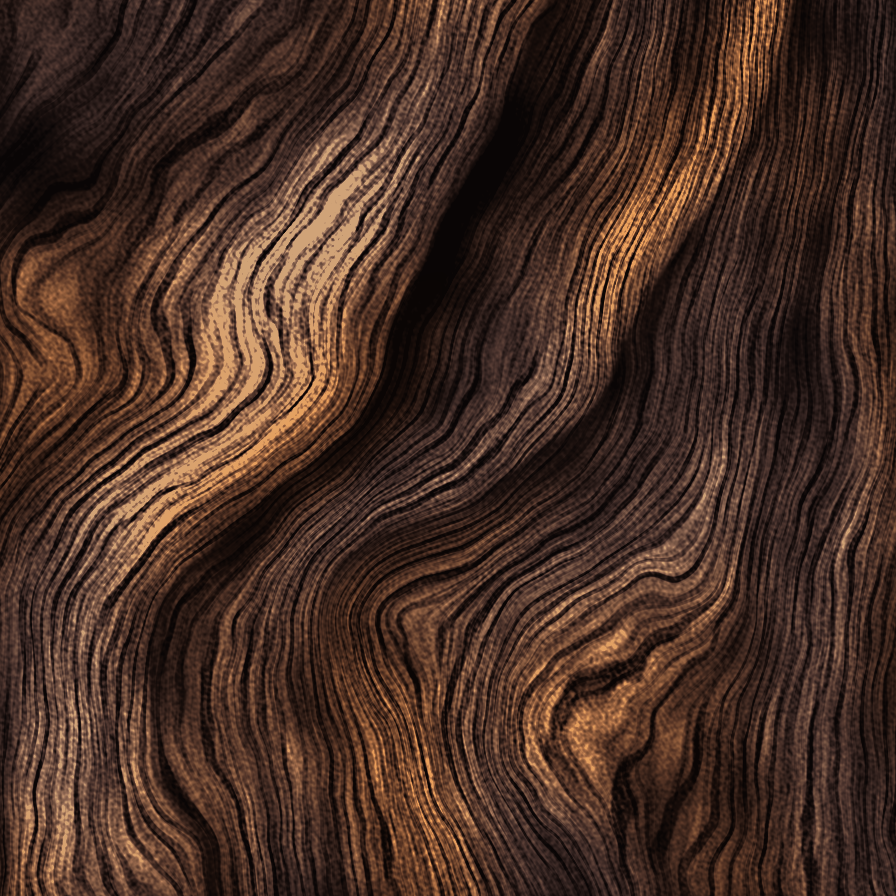
This texture is drawn by a WebGL 1 fragment shader. Its source:

```glsl
precision highp float;
// Dark carved walnut: grain lines flowing in S-bends around knots and ridges.
// A warped scalar field gives the position across the grain; growth rings,
// fibres, lit ridges and dark crevices are all drawn along its contours.
uniform vec2 u_resolution;

float hash(vec2 p) {
  return fract(sin(dot(p, vec2(127.1, 311.7))) * 43758.55);
}

vec2 gradientAt(vec2 cell) {
  float angle = 6.2832 * hash(cell);
  return vec2(cos(angle), sin(angle));
}

// Gradient noise, about -0.7 to 0.7
float noise(vec2 p) {
  vec2 i = floor(p), f = fract(p);
  vec2 w = f * f * f * (f * (f * 6.0 - 15.0) + 10.0);
  vec2 e = vec2(1.0, 0.0);
  float a = dot(gradientAt(i), f);
  float b = dot(gradientAt(i + e.xy), f - e.xy);
  float c = dot(gradientAt(i + e.yx), f - e.yx);
  float d = dot(gradientAt(i + e.xx), f - e.xx);
  return mix(mix(a, b, w.x), mix(c, d, w.x), w.y);
}

float bump(float x) {
  return exp(-x * x);
}

// Position across the grain; its contours are the grain lines
float grainField(vec2 p) {
  float bend = 0.25 * smoothstep(0.3, 0.6, p.y) + 0.18 * smoothstep(0.6, 1.05, p.y);
  float reach = smoothstep(-0.5, 0.4, p.x) * (1.0 - 0.8 * smoothstep(0.6, 1.1, p.x));
  float u = p.x - bend * reach;
  u += 0.05 * noise(p * vec2(4.0, 3.0) + 3.7);
  u += 0.02 * noise(p * vec2(9.0, 7.0) + 11.3);
  u += 0.005 * noise(p * 22.0);
  // Burl, then smaller knots pushing the grain to either side
  u += 0.1 * bump(length((p - vec2(0.58, 0.2)) * vec2(8.0, 6.0)));
  float side = -1.0;
  for (int i = 0; i < 4; i++) {
    vec2 centre = fract(vec2(0.8, 0.36) + float(i) * vec2(0.21, 0.32));
    u += side * 0.06 * bump(length((p - centre) * vec2(14.0, 9.0)));
    side = -side;
  }
  return u;
}

// Sharp edge on the left, shadow fading to the right
float crevice(float d) {
  return smoothstep(-0.014, 0.004, d) * exp(-max(d, 0.0) * 20.0);
}

// Thin dark ring lines of uneven width and strength
float ringLines(float u, vec2 p, float density, float stretch) {
  float phase = u * density + 2.2 * noise(vec2(u * 9.0, p.y * 3.0))
              + 0.4 * noise(p * vec2(25.0, 18.0));
  float ring = floor(phase);
  float d = abs(fract(phase) - 0.5);
  float width = 0.1 + 0.2 * noise(vec2(ring * 3.37, p.y * 7.0));
  float soft = 0.07 + 0.8 * density * stretch / u_resolution.y;
  float strength = 0.75 + 1.5 * noise(vec2(ring * 7.31, p.y * 5.0));
  return (1.0 - smoothstep(width, width + soft, d)) * clamp(strength, 0.0, 1.0);
}

vec3 woodColor(float tone) {
  float k = tone * 5.0;
  vec3 c = mix(vec3(0.035, 0.02, 0.02), vec3(0.10, 0.06, 0.05), clamp(k + 1.0, 0.0, 1.0));
  c = mix(c, vec3(0.21, 0.14, 0.12), clamp(k, 0.0, 1.0));
  c = mix(c, vec3(0.33, 0.22, 0.18), clamp(k - 1.0, 0.0, 1.0));
  c = mix(c, vec3(0.47, 0.33, 0.25), clamp(k - 2.0, 0.0, 1.0));
  c = mix(c, vec3(0.62, 0.44, 0.33), clamp(k - 3.0, 0.0, 1.0));
  return mix(c, vec3(0.84, 0.64, 0.44), clamp(k - 4.0, 0.0, 1.0));
}

void main() {
  vec2 p = gl_FragCoord.xy / u_resolution;
  float u = grainField(p);
  vec2 e = vec2(0.002, 0.0);
  float stretch = length(vec2(grainField(p + e.xy), grainField(p + e.yx)) - u) / e.x;

  // Broad light and shade
  float tone = 0.34 + 0.38 * noise(vec2(u * 7.0, p.y * 2.0)) + 0.26 * noise(p * 4.0 + 5.1);
  tone += 0.3 * noise(vec2(u * 24.0, p.y * 3.5)) + 0.2 * noise(p * 13.0);
  float edge = 0.4 + 0.28 * smoothstep(0.3, 1.1, p.y);
  float leftRidge = bump((u - 0.075) / 0.085) * (0.3 + 0.7 * bump((p.y - 0.6) / 0.27));
  float rightRidge = bump((u - edge + 0.075) / 0.065) * smoothstep(0.15, 0.8, p.y);
  tone += 0.68 * leftRidge + 0.62 * rightRidge;
  tone += 0.14 * bump(length((p - vec2(0.58, 0.17)) * vec2(8.0, 6.0)));
  tone -= 0.5 * crevice(u - 0.19) + 0.42 * crevice(u - edge) * smoothstep(0.2, 0.6, p.y);
  tone -= 0.16 * smoothstep(0.45, 0.8, length(p - 0.5));

  // Rings, fibres and pores
  float onGrain = smoothstep(0.15, 0.6, stretch);
  float lines = ringLines(u, p, 54.0, stretch) * onGrain;
  float fineLines = ringLines(u + 0.37, p, 112.0, stretch) * onGrain;
  float streak = noise(vec2(u * 62.0, p.y * 4.0));
  float fibre = noise(vec2(u * 150.0, p.y * 9.0));
  float fineFibre = noise(vec2(u * 290.0, p.y * 26.0));
  fineFibre *= 1.0 - smoothstep(0.8, 2.0, 290.0 * stretch / u_resolution.y);
  vec2 turned = mat2(0.8, -0.6, 0.6, 0.8) * p;
  float pores = noise(turned * vec2(230.0, 160.0)) + 0.7 * noise(turned.yx * 245.0 + 31.0);
  float body = max(tone, 0.0);
  tone += (0.07 + 0.4 * body) * streak + (0.09 + 0.6 * body) * fibre;
  tone += (0.05 + 0.45 * body) * fineFibre + (0.11 + 0.42 * body) * pores;
  tone -= lines * (0.15 + 0.62 * body);
  tone -= fineLines * (0.05 + 0.26 * body);

  // Drift between cool umber and warm orange brown
  float warmth = smoothstep(-0.35, 0.4, noise(vec2(u * 5.0, p.y * 2.5) + 8.2));
  vec3 tint = mix(vec3(0.97, 1.0, 1.07), vec3(1.1, 0.98, 0.8), warmth);
  gl_FragColor = vec4(woodColor(tone) * tint, 1.0);
}
```
